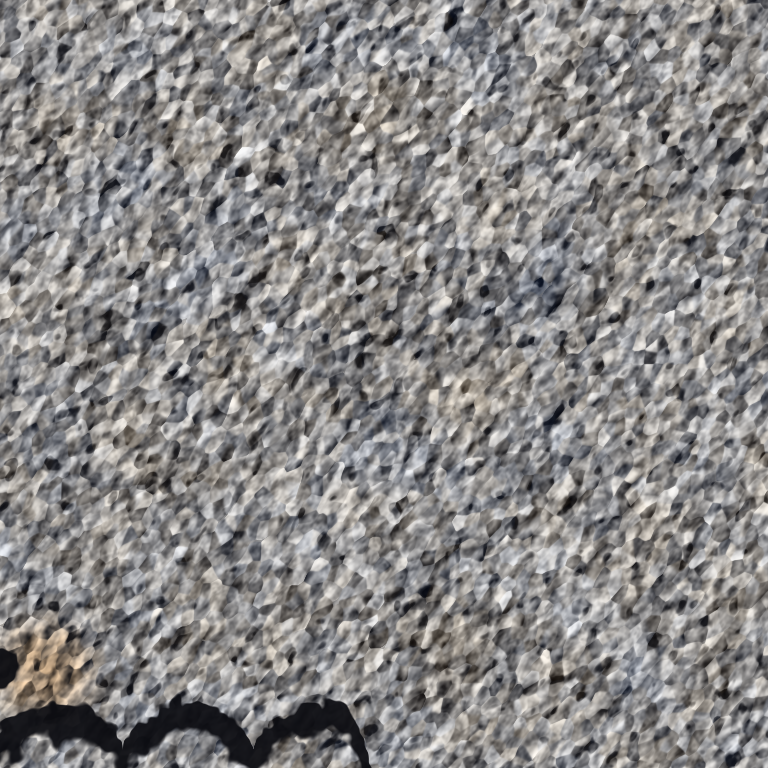
Reproduce this texture procedurally as a WebGL 2 fragment shader.

```glsl
#version 300 es
precision highp float;
// Rough grey stone in raking light: slanted grains are tinted facets laid over
// a noise relief shaded by its slope, with dark pits and pale mineral flecks.
// A scalloped broken lip along the lower left edge casts a black shadow.

uniform vec2 u_resolution;
out vec4 fragColor;

const float PI = 3.14159;
const vec2 LIGHT = vec2(-0.80, 0.60);   // across the grain
const vec2 GRAIN = vec2(0.60, 0.80);    // along the grain
const float STRETCH = 1.5;

vec2 hash2(vec2 cell) {
  uvec2 v = uvec2(ivec2(cell)) * 1664525u + 1013904223u;
  v.x += v.y * 1664525u;
  v.y += v.x * 1664525u;
  v ^= v >> 16u;
  v.x += v.y * 1664525u;
  v.y += v.x * 1664525u;
  v ^= v >> 16u;
  return vec2(v & 65535u) / 65535.0;
}

float cornerSlope(vec2 cell, vec2 offset) {
  return dot(hash2(cell) * 2.0 - 1.0, offset);
}

// Gradient noise centred on zero
float noise(vec2 p) {
  vec2 i = floor(p), f = p - i;
  vec2 u = f * f * f * (f * (f * 6.0 - 15.0) + 10.0);
  vec2 x = vec2(1.0, 0.0), y = vec2(0.0, 1.0);
  float low = mix(cornerSlope(i, f), cornerSlope(i + x, f - x), u.x);
  float high = mix(cornerSlope(i + y, f - y), cornerSlope(i + 1.0, f - 1.0), u.x);
  return mix(low, high, u.y);
}

float relief(vec2 p) {
  return noise(p * 62.0) + 0.6 * noise(p * 117.0 + 31.0) + 0.3 * noise(p * 231.0 + 73.0);
}

// Softly joined tilted facets: x = brightness, y = tint, z = pale fleck
vec3 facets(vec2 p) {
  vec2 home = floor(p);
  vec3 sum = vec3(0.0);
  float total = 0.0;
  for (int j = -1; j <= 1; j++) {
    for (int i = -1; i <= 1; i++) {
      vec2 cell = home + vec2(i, j);
      vec2 toSeed = cell + hash2(cell) - p;
      vec2 tone = hash2(cell + 517.0);
      vec2 tilt = hash2(cell + 941.0) - 0.5;
      float weight = exp(-16.0 * dot(toSeed, toSeed));
      float fleck = smoothstep(0.96, 0.99, hash2(cell + 233.0).x);
      sum += weight * vec3(tone.x - 0.5 + dot(toSeed, tilt), tone.y - 0.5, fleck);
      total += weight;
    }
  }
  return sum / max(total, 1e-6);
}

// Height of the scalloped lip above the lower edge
float lipHeight(float x) {
  float arcs = 0.02 + 0.065 * sqrt(abs(sin(PI * (x - 0.33) / 0.17)));
  return mix(arcs, -0.08, smoothstep(0.45, 0.53, x));
}

// Black shadow of the lip and of the notch at the left edge
float lipShadow(vec2 uv) {
  float rough = 0.022 * noise(uv * 28.0) + 0.014 * noise(uv * 75.0);
  float depth = lipHeight(uv.x) + rough - uv.y;
  float reach = 0.035 + 0.035 * noise(uv * 34.0 + 9.0);
  float rim = smoothstep(-0.002, 0.003, depth)
            * (1.0 - smoothstep(reach, reach + 0.014, depth));
  float notch = length((uv - vec2(0.0, 0.13)) * vec2(1.4, 1.0)) + rough;
  return max(rim, 1.0 - smoothstep(0.028, 0.034, notch));
}

vec3 stoneColor(float tone, float tint) {
  vec3 grey = mix(vec3(0.0, 0.0, 0.018), vec3(1.005, 0.993, 0.975), tone);
  return grey + tint * vec3(0.035, 0.008, -0.035);
}

void main() {
  vec2 uv = gl_FragCoord.xy / u_resolution.y;
  vec2 p = vec2(dot(uv, LIGHT), dot(uv, GRAIN) / STRETCH);
  p += 0.004 * vec2(noise(p * 45.0 + 5.0), noise(p * 45.0 + 57.0));

  // Relief shading and grain facets
  vec2 stride = vec2(0.004, 0.0);
  float slope = relief(p - stride) - relief(p + stride);
  vec3 grain = facets(p * 82.0);
  float tone = 0.555 + 0.34 * slope + 0.42 * grain.x + 0.22 * grain.z;
  tone += 0.12 * noise(p * 190.0 + 11.0) + 0.10 * noise(uv * 6.0 + 3.0);

  // Pits in slanted clusters
  float pit = noise(p * 48.0 + 101.0) + 0.5 * noise(p * 95.0 + 17.0);
  tone -= 0.30 * smoothstep(0.22, 0.42, pit);

  // Soft limits keep deep shadows and highlights from clipping
  tone = tone > 0.7 ? 0.7 + 0.3 * tanh((tone - 0.7) / 0.3) : tone;
  tone = max(tone, 0.09 + 0.25 * tone);

  // Mineral tint, rust beside the notch, then the lip shadow
  float tint = grain.y + 1.2 * noise(uv * 9.0 + 41.0);
  vec3 color = stoneColor(tone, tint);
  float rust = 1.0 - smoothstep(0.02, 0.09, length(uv - vec2(0.06, 0.13)));
  color *= mix(vec3(1.0), vec3(1.06, 0.93, 0.78), rust);
  color = mix(color, vec3(0.045, 0.047, 0.065) + 0.06 * color, lipShadow(uv));
  fragColor = vec4(clamp(color, 0.0, 1.0), 1.0);
}
```
